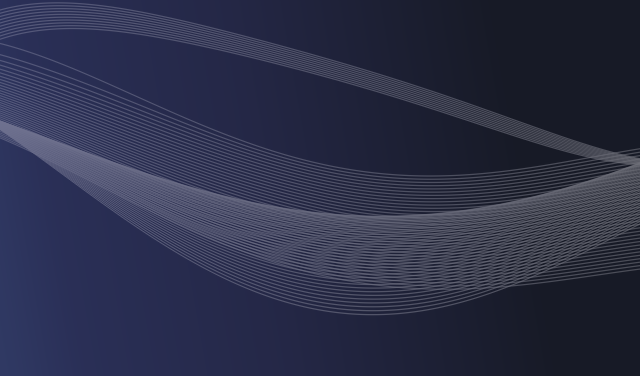
This background is drawn by a Shadertoy shader. Its source:

```glsl
const float CANVAS_HEIGHT = 450.0; // design units, measured downward

// Smooth curve in Newton form: start height and successive differences
float curve(float n, float start, vec4 diff, float fifth) {
    float tail = diff.w + (n - 4.0) / 5.0 * fifth;
    tail = diff.z + (n - 3.0) / 4.0 * tail;
    tail = diff.y + (n - 2.0) / 3.0 * tail;
    return start + n * (diff.x + (n - 1.0) / 2.0 * tail);
}

// Fraction of background left visible by a family of lines between two edges
float ribbon(float y, float top, float bottom, int count, float spread, float alpha) {
    float pixel = CANVAS_HEIGHT / iResolution.y;
    float halfWidth = 0.75;
    float peak = min(1.0, 2.0 * halfWidth / pixel);
    float clear = 1.0;
    for (int i = 0; i < count; i++) {
        float q = pow(float(i) / float(count - 1), spread);
        float d = abs(y - mix(top, bottom, q));
        float cover = clamp(0.5 + (halfWidth - d) / pixel, 0.0, 1.0);
        clear *= 1.0 - alpha * peak * cover;
    }
    return clear;
}

// Slightly tilted navy to near-black gradient
vec3 backdrop(vec2 uv) {
    float t = 1.28 * uv.x - 0.133 * (1.0 - uv.y);
    vec3 color = mix(vec3(0.188, 0.225, 0.39), vec3(0.166, 0.188, 0.345),
                     smoothstep(-0.15, 0.05, t));
    color = mix(color, vec3(0.142, 0.154, 0.275), clamp(t / 0.45, 0.0, 1.0));
    color = mix(color, vec3(0.09, 0.102, 0.15), clamp((t - 0.45) / 0.53, 0.0, 1.0));
    return color;
}

void mainImage(out vec4 fragColor, in vec2 fragCoord) {
    vec2 uv = fragCoord / iResolution.xy;
    float n = 4.0 * uv.x;
    float y = (1.0 - uv.y) * CANVAS_HEIGHT;

    // Narrow ribbon sweeping down from the upper left
    float clear = ribbon(y,
        curve(n, 12.0, vec4(7.0, 42.0, -30.0, 18.0), -120.0),
        curve(n, 47.0, vec4(-2.0, 47.0, -33.0, 8.0), -130.0),
        10, 1.0, 0.62);

    // Wide veil, gathered towards its lower edge on the left
    clear *= ribbon(y,
        curve(n, 52.0, vec4(76.0, -8.0, -48.0, 62.0), 0.0),
        curve(n, 165.0, vec4(93.0, -22.0, -33.0, 49.0), 0.0),
        36, mix(0.6, 1.0, smoothstep(0.0, 0.5, uv.x)), 0.6);

    // Lower veil, gathered along its upper edge
    clear *= ribbon(y,
        curve(n, 145.0, vec4(68.0, -26.0, -22.0, 22.0), 0.0),
        curve(n, 155.0, vec4(135.0, -54.0, -43.0, 69.0), 0.0),
        38, 1.5, 0.65);

    vec3 lineColor = mix(vec3(0.43, 0.44, 0.56), vec3(0.43, 0.435, 0.47), uv.x);
    fragColor = vec4(mix(lineColor, backdrop(uv), clear), 1.0);
}
```
